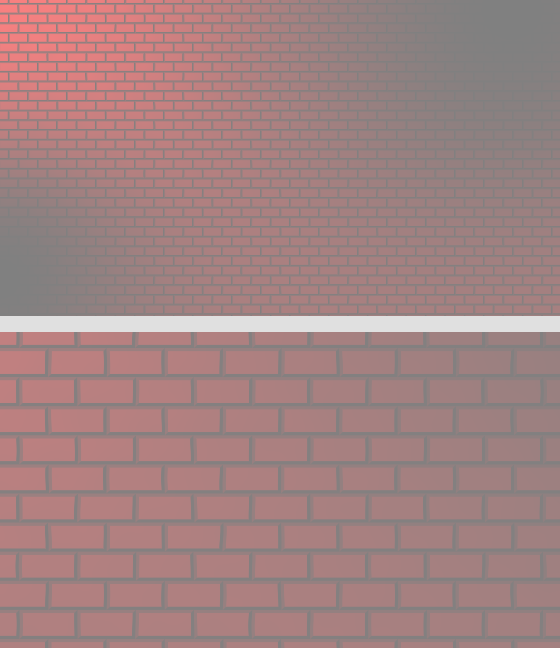
Top, the full canvas; bottom, a detail of the centre.
Write a Shadertoy shader that draws this pattern.

```glsl
vec2 hashGradient(vec2 cell) {
    vec2 h = vec2(dot(cell, vec2(127.1, 311.7)), dot(cell, vec2(269.5, 183.3)));
    return fract(sin(h) * 43758.5) * 2.0 - 1.0;
}

float gradientNoise(vec2 p) {
    vec2 i = floor(p), f = fract(p);
    vec2 u = f * f * f * (f * (f * 6.0 - 15.0) + 10.0);
    vec2 e = vec2(0.0, 1.0);
    float low = mix(dot(hashGradient(i), f),
                    dot(hashGradient(i + e.yx), f - e.yx), u.x);
    float high = mix(dot(hashGradient(i + e), f - e),
                     dot(hashGradient(i + e.yy), f - e.yy), u.x);
    return mix(low, high, u.y);
}

float falloff(vec2 p, vec2 centre, float tightness) {
    vec2 d = p - centre;
    return exp(-tightness * dot(d, d));
}

// Broad glow at upper left, shadows at lower left and upper right
float wallLight(vec2 p) {
    float light = 0.17 + 0.33 * falloff(p, vec2(0.0, 0.95), 2.2);
    light *= 1.0 - falloff(p, vec2(0.0, 0.12), 4.0);
    return light * (1.0 - falloff(p, vec2(1.62, 0.97), 2.5));
}

// Running bond of 2:1 bricks with mitred bevels; one unit is one row
float brickRelief(vec2 q, float blur) {
    float row = floor(q.y);
    q.x += 0.05 * gradientNoise(q * vec2(0.4, 1.0));
    vec2 c = vec2(mod(q.x - 0.91 - mod(row, 2.0), 2.0) - 1.0, fract(q.y) - 0.5);

    float upperLeft = min(1.0 + c.x, 0.5 - c.y);
    float lowerRight = min(1.0 - c.x, 0.5 + c.y);
    float edge = min(upperLeft, lowerRight);

    // Bevels facing the glow are brighter, blended across the joint
    float facing = smoothstep(-blur, blur, lowerRight - upperLeft);
    facing = mix(0.5, facing, smoothstep(0.0, 0.5 * blur, edge));
    float bevel = mix(0.1, 0.5, facing);
    float face = smoothstep(0.11 - 0.5 * blur, 0.11 + 0.5 * blur, edge);
    return mix(bevel, 1.0, face);
}

void mainImage(out vec4 fragColor, in vec2 fragCoord) {
    vec2 p = fragCoord / iResolution.y;
    vec2 q = p * 32.58 - vec2(0.0, 0.17);
    float relief = brickRelief(q, 32.58 / iResolution.y);

    // Faint mottling on the clay
    float wear = 1.0 + 0.06 * gradientNoise(q * 0.7);
    float red = wallLight(p) * relief * wear;
    fragColor = vec4(vec3(0.5) + vec3(red, 0.0, 0.003), 1.0);
}
```
